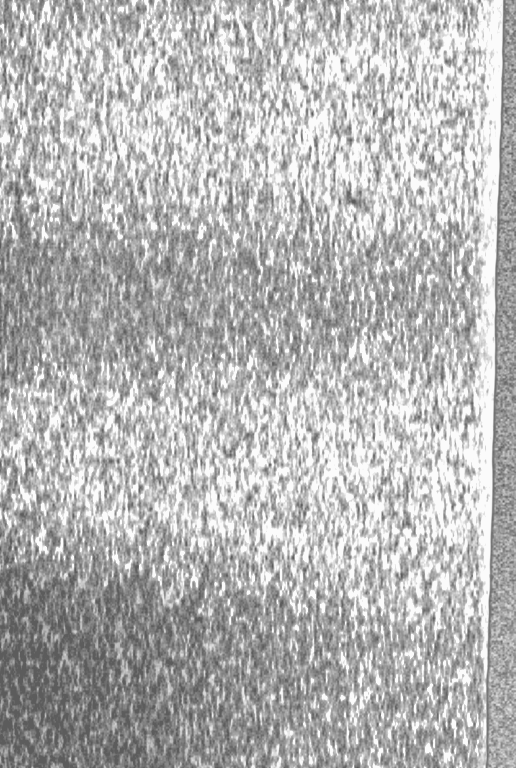
Give the GLSL for this texture, as a Shadertoy shader.

```glsl
// Brushed grey metal sheet with vertical flecks, soft light bands and a worn right edge.

float hash(vec2 p) {
    vec3 q = fract(vec3(p.xyx) * 0.1031);
    q += dot(q, q.yzx + 33.33);
    return fract((q.x + q.y) * q.z);
}

float noise(vec2 p) {
    vec2 cell = floor(p), f = fract(p);
    f = f * f * (3.0 - 2.0 * f);
    return mix(mix(hash(cell), hash(cell + vec2(1, 0)), f.x),
               mix(hash(cell + vec2(0, 1)), hash(cell + vec2(1, 1)), f.x), f.y);
}

// Thin upright flecks, roughly centred on zero with unit deviation
float flecks(vec2 p) {
    p.x += 0.002 * (noise(p * vec2(60.0, 25.0)) - 0.5);
    float coarse = noise(p * vec2(285.0, 88.0));
    float fine = noise(p * vec2(400.0, 175.0) + 41.0);
    return (0.6 * coarse + 0.4 * fine - 0.5) / 0.15;
}

// Share of light falling on the sheet: two wide horizontal bands
float lightBands(float x, float down) {
    float upper = smoothstep(-0.06, 0.08, down) * (1.0 - smoothstep(0.22, 0.36, down));
    float tilted = down - 0.09 * (x - 0.4);
    float lower = smoothstep(0.42, 0.56, down) * (1.0 - smoothstep(0.67, 0.82, tilted));
    return 0.12 + 0.78 * max(upper, lower);
}

float sheet(vec2 p, float x, float toEdge) {
    float down = 1.0 - p.y;
    float ragged = down + 0.05 * (noise(p * vec2(70.0, 14.0)) - 0.5);
    float light = lightBands(x, ragged);
    light += 0.4 * (smoothstep(0.0, 0.9, x) - 0.55);
    light = clamp(light, 0.0, 1.15);

    // Flat grey ground, with most of the contrast on the bright side
    float z = flecks(p);
    z = z < 0.0 ? 0.7 * z : z;
    float tone = mix(0.59, 0.82, light) + mix(0.09, 0.21, light) * z;
    tone += mix(0.07, 0.24, smoothstep(0.0, 0.4, light)) * smoothstep(0.9, 1.8, z);
    tone += 0.16 * (noise(p * vec2(470.0, 400.0)) - 0.5);

    // Shade in the lower left and along the left side
    tone -= 0.15 * smoothstep(0.66, 0.85, down) * (1.0 - smoothstep(0.0, 0.8, x));
    tone -= 0.05 * (1.0 - smoothstep(0.0, 0.15, x));

    // Bright rolled rim
    float rimWidth = mix(0.012, 0.035, smoothstep(0.1, 0.45, p.y));
    float rim = 1.0 - smoothstep(0.0, rimWidth, toEdge);
    return tone + 0.4 * rim * mix(0.65, 1.0, smoothstep(0.1, 0.35, p.y));
}

float backdrop(vec2 p, float pastEdge) {
    float grain = noise(p * 340.0) + 0.6 * noise(p * 450.0 + 17.0) - 0.8;
    float tone = mix(0.67, 0.6, smoothstep(0.1, 0.4, p.y)) + 0.3 * grain;
    float shadow = 1.0 - smoothstep(0.001, 0.005, pastEdge);
    return mix(tone, 0.42, 0.85 * shadow);
}

void mainImage(out vec4 fragColor, in vec2 fragCoord) {
    vec2 p = fragCoord / iResolution.y;
    float x = fragCoord.x / iResolution.x;
    float aspect = iResolution.x / iResolution.y;

    // Slightly slanted, wavering cut edge
    float edge = aspect * mix(0.941, 0.974, p.y);
    edge += 0.003 * (noise(vec2(p.y * 14.0, 3.0)) - 0.5);
    edge += 0.0015 * (noise(vec2(p.y * 60.0, 8.0)) - 0.5);
    float toEdge = edge - p.x;

    float soft = 1.0 / iResolution.y;
    float metal = clamp(sheet(p, x, toEdge), 0.36, 0.985);
    float tone = mix(backdrop(p, -toEdge), metal, smoothstep(-soft, soft, toEdge));
    fragColor = vec4(vec3(clamp(tone, 0.0, 1.0)), 1.0);
}
```
